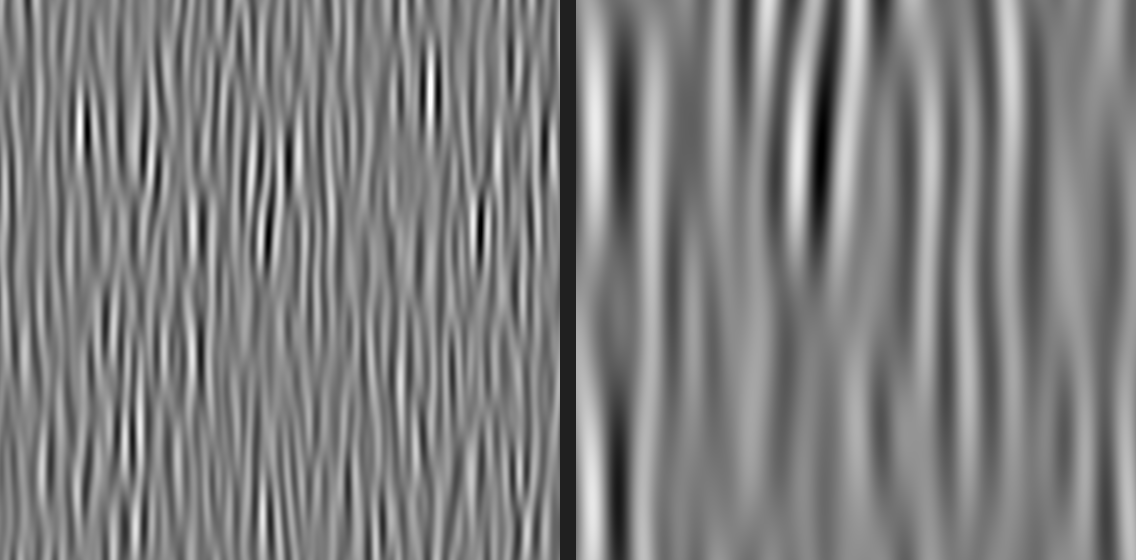
Left: the whole. Right: its middle third, enlarged.
Give the GLSL for this texture, as a Shadertoy shader.

```glsl
// Soft grey vertical grain: slender light and dark streaks that swell, fade and merge.
// Cellular noise scatters short wave packets over a tall grid; each has its own
// place, strength, phase, pitch and slight lean, and their sum shades a mid grey.

const vec2  CELL_SIZE   = vec2(0.040, 0.120); // reach of one packet, in canvas heights
const int   PACKETS     = 3;                  // packets per cell
const float PITCH_MIN   = 25.0;               // streaks per canvas height
const float PITCH_MAX   = 39.0;
const float LEAN        = 0.07;               // largest sideways drift per unit of height
const float WEAKEST     = 0.4;                // packet strength range
const float STRONGEST   = 1.6;
const vec3  MID_GREY    = vec3(0.502);
const float CONTRAST    = 0.14;
const float TAU         = 6.28319;

// Three random values in 0..1 from an integer lattice point
vec3 hash3(ivec3 p) {
    uvec3 v = uvec3(p + 512) * 1664525u + 1013904223u;
    v.x += v.y * v.z;
    v.y += v.z * v.x;
    v.z += v.x * v.y;
    v ^= v >> 16u;
    v.x += v.y * v.z;
    v.y += v.z * v.x;
    v.z += v.x * v.y;
    return vec3(v >> 8u) / 16777216.0;
}

// One streak packet: a leaning wave under a smooth window that ends at one cell
float packet(vec2 offset, float strength, vec3 traits) {
    vec2 reach = offset / CELL_SIZE;
    vec2 fade = max(1.0 - reach * reach, 0.0);
    fade *= fade;
    float pitch = mix(PITCH_MIN, PITCH_MAX, traits.x);
    float lean = LEAN * (2.0 * traits.y - 1.0);
    float wave = cos(TAU * (pitch * (offset.x + lean * offset.y) + traits.z));
    return strength * fade.x * fade.y * wave;
}

// Sum of all packets that reach this point
float streaks(vec2 point) {
    ivec2 home = ivec2(floor(point / CELL_SIZE));
    float total = 0.0;
    for (int y = -1; y <= 1; y++) {
        for (int x = -1; x <= 1; x++) {
            ivec2 cell = home + ivec2(x, y);
            for (int i = 0; i < PACKETS; i++) {
                vec3 place = hash3(ivec3(cell, 2 * i));
                vec3 traits = hash3(ivec3(cell, 2 * i + 1));
                vec2 centre = (vec2(cell) + place.xy) * CELL_SIZE;
                float strength = mix(WEAKEST, STRONGEST, place.z * place.z);
                total += packet(point - centre, strength, traits);
            }
        }
    }
    return total;
}

void mainImage(out vec4 fragColor, in vec2 fragCoord) {
    vec2 point = fragCoord / iResolution.y;
    vec3 shade = MID_GREY + CONTRAST * streaks(point);
    fragColor = vec4(clamp(shade, 0.0, 1.0), 1.0);
}
```
